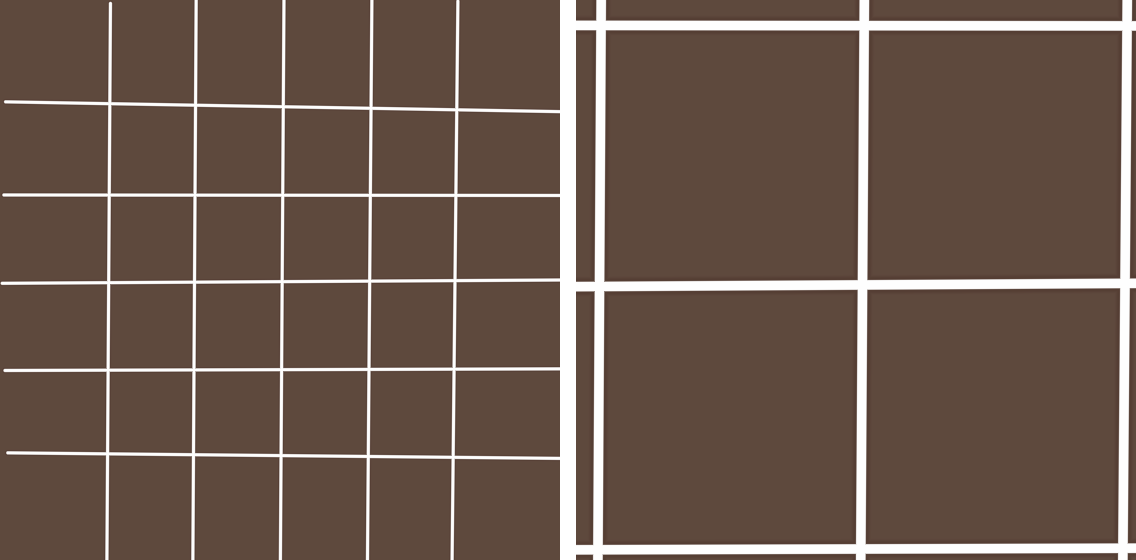
Left, the full canvas; right, a detail of the centre.
A WebGL 1 fragment shader for this pattern:

```glsl
precision highp float;

uniform vec2 u_resolution;

// Distance to a round-capped stroke's centre line
float segmentDistance(vec2 p, vec2 a, vec2 b) {
  vec2 along = b - a;
  float t = clamp(dot(p - a, along) / dot(along, along), 0.0, 1.0);
  return length(p - a - along * t);
}

// Slightly leaning upright, running off the bottom edge
float columnDistance(vec2 p, float k) {
  float foot = 0.5007 + k * (0.1565 - k * (0.0004 + 0.0006 * k));
  float lean = 0.0064 + k * (0.001 + 0.0005 * k);
  float top = 1.003 + k * (0.001 - 0.0018 * k);
  return segmentDistance(p, vec2(foot - 0.02 * lean, -0.02),
                         vec2(foot + lean * top, top));
}

// Uneven crossbar, starting just inside the left edge
float rowDistance(vec2 p, float k) {
  float k2 = k * k;
  float start = 0.004 + 0.004 * abs(k) - 0.001 * k;
  float height = 0.4941 + 0.1567 * k + 0.0005 * k2 + 0.00054 * k2 * k2;
  float drift = 0.0059 - 0.0019 * k - 0.0049 * k2;
  return segmentDistance(p, vec2(start, height),
                         vec2(1.02, height + 1.02 * drift));
}

void main() {
  vec2 p = gl_FragCoord.xy / u_resolution;
  float softness = 0.8 / min(u_resolution.x, u_resolution.y);

  // Five strokes each way, counted from the centre
  float d = 1.0;
  for (int i = -2; i <= 2; i++) {
    float k = float(i);
    d = min(d, min(columnDistance(p, k), rowDistance(p, k)));
  }

  // Brown ground, faintly darker beside the strokes
  vec3 ground = mix(vec3(0.33, 0.24, 0.20), vec3(0.37, 0.285, 0.24),
                    smoothstep(0.0035, 0.0065, d));
  float ink = 1.0 - smoothstep(0.0029 - softness, 0.0029 + softness, d);
  gl_FragColor = vec4(mix(ground, vec3(0.995), ink), 1.0);
}
```
